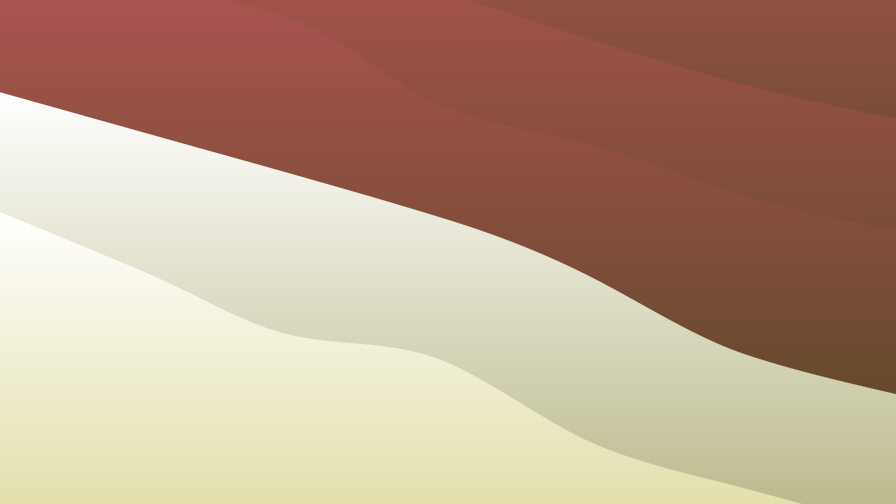
Give the GLSL for this background, as a WebGL 1 fragment shader.

```glsl
precision highp float;

uniform vec2 u_resolution;

// Ridge heights at seven evenly spaced knots; one lane per ridge, back to front
const vec4 HEIGHT_0 = vec4(1.290, 1.127, 0.817, 0.579);
const vec4 HEIGHT_1 = vec4(1.197, 1.042, 0.734, 0.456);
const vec4 HEIGHT_2 = vec4(1.104, 0.956, 0.651, 0.332);
const vec4 HEIGHT_3 = vec4(1.012, 0.785, 0.564, 0.280);
const vec4 HEIGHT_4 = vec4(0.917, 0.708, 0.444, 0.117);
const vec4 HEIGHT_5 = vec4(0.831, 0.611, 0.296, 0.030);
const vec4 HEIGHT_6 = vec4(0.764, 0.542, 0.218, -0.049);

// Ridge slopes at the same knots, as rise per knot interval
const vec4 SLOPE_0 = vec4(-0.093, -0.080, -0.083, -0.121);
const vec4 SLOPE_1 = vec4(-0.093, -0.083, -0.083, -0.127);
const vec4 SLOPE_2 = vec4(-0.092, -0.110, -0.084, -0.056);
const vec4 SLOPE_3 = vec4(-0.089, -0.110, -0.092, -0.130);
const vec4 SLOPE_4 = vec4(-0.092, -0.080, -0.154, -0.124);
const vec4 SLOPE_5 = vec4(-0.077, -0.086, -0.098, -0.080);
const vec4 SLOPE_6 = vec4(-0.062, -0.062, -0.070, -0.074);
const float KNOT_INTERVALS = 6.0;

// Shared and per-layer gradient colours
const vec3 UMBER = vec3(0.475, 0.302, 0.214);
const vec3 RUST = vec3(0.568, 0.318, 0.262);
const vec3 BRICK = vec3(0.628, 0.322, 0.290);
const vec3 ROSE = vec3(0.663, 0.326, 0.310);
const vec3 BARK = vec3(0.398, 0.290, 0.172);
const vec3 WHITE = vec3(1.0);
const vec3 OLIVE = vec3(0.737, 0.733, 0.557);
const vec3 STRAW = vec3(0.888, 0.878, 0.672);

// Lower and upper ends of each layer's gradient
const vec2 BACKDROP_SPAN = vec2(0.764, 1.0);
const vec2 BRICK_SPAN = vec2(0.542, 1.0);
const vec2 ROSE_SPAN = vec2(0.218, 1.0);
const vec2 OLIVE_SPAN = vec2(0.0, 0.817);
const vec2 STRAW_SPAN = vec2(0.0, 0.579);

const float EDGE_PIXELS = 1.15;

// Cubic Hermite influence of one knot, zero beyond its neighbours
vec4 knot(float offset, vec4 height, vec4 slope) {
    float reach = min(abs(offset), 1.0);
    float falloff = (1.0 - reach) * (1.0 - reach);
    return falloff * (height * (1.0 + 2.0 * reach) + slope * offset);
}

// Heights of all four ridges at a horizontal position
vec4 ridgeHeights(float x) {
    float t = x * KNOT_INTERVALS;
    return knot(t, HEIGHT_0, SLOPE_0)
         + knot(t - 1.0, HEIGHT_1, SLOPE_1)
         + knot(t - 2.0, HEIGHT_2, SLOPE_2)
         + knot(t - 3.0, HEIGHT_3, SLOPE_3)
         + knot(t - 4.0, HEIGHT_4, SLOPE_4)
         + knot(t - 5.0, HEIGHT_5, SLOPE_5)
         + knot(t - 6.0, HEIGHT_6, SLOPE_6);
}

vec3 verticalGradient(float y, vec2 span, vec3 low, vec3 high) {
    return mix(low, high, clamp((y - span.x) / (span.y - span.x), 0.0, 1.0));
}

void main() {
    vec2 uv = gl_FragCoord.xy / u_resolution;

    // Smooth coverage below each ridge
    vec4 depth = (ridgeHeights(uv.x) - uv.y) * u_resolution.y;
    vec4 cover = clamp(depth / EDGE_PIXELS + 0.5, 0.0, 1.0);

    // Layers from back to front
    vec3 color = verticalGradient(uv.y, BACKDROP_SPAN, UMBER, RUST);
    color = mix(color, verticalGradient(uv.y, BRICK_SPAN, UMBER, BRICK), cover.x);
    color = mix(color, verticalGradient(uv.y, ROSE_SPAN, BARK, ROSE), cover.y);
    color = mix(color, verticalGradient(uv.y, OLIVE_SPAN, OLIVE, WHITE), cover.z);
    color = mix(color, verticalGradient(uv.y, STRAW_SPAN, STRAW, WHITE), cover.w);

    gl_FragColor = vec4(color, 1.0);
}
```
